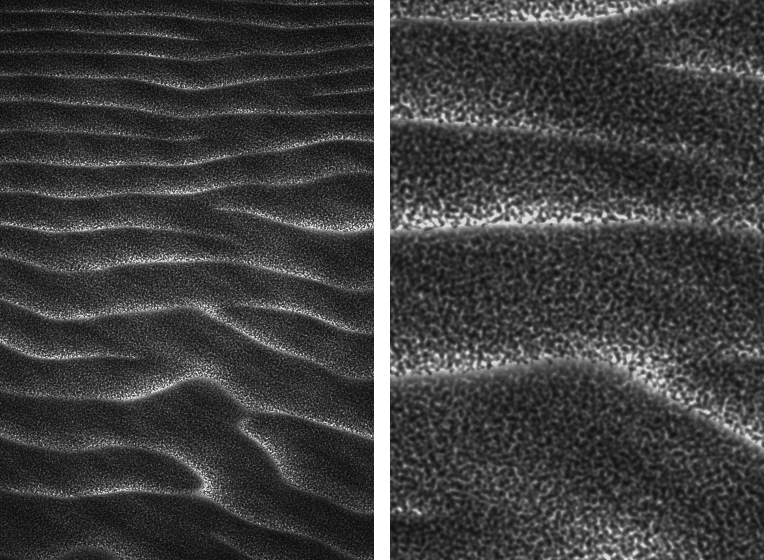
Left: the whole. Right: its middle third, enlarged.
A Shadertoy shader for this texture:

```glsl
// Wind-blown sand ripples in low light, receding toward the top.
// A warped depth phase gives asymmetric crests, scattered phase vortices
// make them fork, and fine gradient noise adds the sand grains.

float hash(vec2 cell) {
    vec3 h = fract(cell.xyx * 0.1031);
    h += dot(h, h.yzx + 33.33);
    return fract((h.x + h.y) * h.z);
}

float cornerSlope(vec2 cell, vec2 corner, vec2 local) {
    float angle = 6.2832 * hash(cell + corner);
    return dot(vec2(cos(angle), sin(angle)), local - corner);
}

float gradientNoise(vec2 p) {
    vec2 cell = floor(p), f = p - cell;
    vec2 w = f * f * f * (f * (f * 6.0 - 15.0) + 10.0);
    float low = mix(cornerSlope(cell, vec2(0, 0), f), cornerSlope(cell, vec2(1, 0), f), w.x);
    float high = mix(cornerSlope(cell, vec2(0, 1), f), cornerSlope(cell, vec2(1, 1), f), w.x);
    return mix(low, high, w.y);
}

vec2 rotate(vec2 p, float angle) {
    float c = cos(angle), s = sin(angle);
    return vec2(c * p.x - s * p.y, s * p.x + c * p.y);
}

// Ripple count from the top edge (x) and crest strength near forks (y)
vec2 ripplePhase(vec2 p) {
    // Lower ripples lean down to the right and wander more
    float depth = p.y - 0.28 * smoothstep(0.25, 0.8, p.y) * (p.x - 0.33);
    float wander = gradientNoise(p * vec2(3.4, 3.5) + 17.3)
                 + 0.28 * gradientNoise(p * vec2(8.0, 9.0) + 41.7);
    depth += (0.02 + 0.08 * p.y) * wander;
    float phase = 12.5 * log(1.0 + 2.4 * max(depth, -0.2));

    // Each vortex adds or ends one ripple; alternate signs keep the tilt level
    float strength = 1.0;
    for (int i = 0; i < 10; i++) {
        float n = float(i);
        vec2 fork = vec2(0.04 + 0.58 * hash(vec2(n, 7.0)),
                         (n + 0.3 + 0.5 * hash(vec2(n, 23.0))) / 10.0);
        vec2 offset = p - fork;
        float turn = mod(n, 2.0) * 2.0 - 1.0;
        phase += turn * atan(offset.y * 3.0, offset.x) / 6.2832;
        strength *= smoothstep(-0.02, 0.035, length(offset));
    }
    return vec2(phase, strength);
}

void mainImage(out vec4 fragColor, in vec2 fragCoord) {
    vec2 uv = fragCoord / iResolution.xy;
    vec2 p = vec2(fragCoord.x, iResolution.y - fragCoord.y) / iResolution.y;

    // Sand grain at two sizes, turned to hide the lattice
    float grain = gradientNoise(rotate(p, 0.5) * 350.0 + 90.0)
                + gradientNoise(rotate(p, 1.2) * 265.0 + 400.0);

    // Light builds slowly toward a crest, then drops quickly behind it
    vec2 ripple = ripplePhase(p);
    float t = fract(ripple.x + 0.05 * grain);
    float crest = max(exp(-4.2 * (1.0 - t)), exp(-16.0 * t)) * ripple.y;
    crest *= 0.95 + 0.7 * gradientNoise(p * vec2(6.0, 11.0) + 5.0);

    // Faint oblique drifts between the ripples
    vec2 drift = rotate(p, -0.45);
    float mottle = 0.4 * gradientNoise(drift * vec2(7.0, 22.0) + 63.0)
                 + 0.3 * gradientNoise(drift * vec2(18.0, 55.0) + 29.0);

    // Exposure in log space, with a vignette
    vec2 fromCenter = uv - vec2(0.5, 0.48);
    float vignette = dot(fromCenter * fromCenter, vec2(1.1, 2.6));
    float sand = 0.175 * exp(1.25 * crest + mottle + 1.0 * grain - vignette);

    fragColor = vec4(vec3(min(sand, 0.85)), 1.0);
}
```
